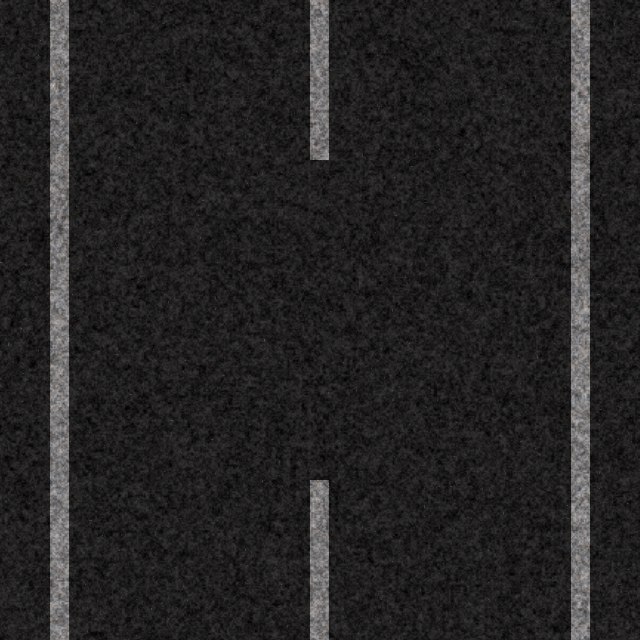
Reproduce this texture procedurally as a WebGL 2 fragment shader.

```glsl
#version 300 es
precision highp float;
uniform vec2 u_resolution;
out vec4 fragColor;

float hash(vec2 p) {
  vec3 q = fract(vec3(p.xyx) * 0.1031);
  q += dot(q, q.yzx + 33.33);
  return fract((q.x + q.y) * q.z);
}

float noise(vec2 p) {
  vec2 cell = floor(p), f = fract(p);
  f = f * f * (3.0 - 2.0 * f);
  return mix(mix(hash(cell), hash(cell + vec2(1, 0)), f.x),
             mix(hash(cell + vec2(0, 1)), hash(cell + vec2(1, 1)), f.x), f.y);
}

// Zero-centred grit built from coarse to fine stones
float grit(vec2 uv) {
  float sum = 0.0, scale = 105.0, weight = 0.5;
  for (int i = 0; i < 3; i++) {
    sum += weight * (noise(uv * scale + float(i) * 37.0) - 0.5);
    scale *= 2.03;
    weight = 0.8;
  }
  return sum;
}

// Coverage of an upright stripe
float stripe(float x, float centre, float pixel) {
  return 1.0 - smoothstep(-0.5 * pixel, 0.5 * pixel, abs(x - centre) - 0.0148);
}

void main() {
  vec2 uv = gl_FragCoord.xy / u_resolution;
  vec2 pixel = 1.0 / u_resolution;
  float grain = grit(uv);
  float patches = noise(uv * 14.0) + noise(uv * 38.0) - 1.0;
  float pits = smoothstep(0.62, 0.9, noise(uv * vec2(150.0, 165.0) + 71.0));
  float fleck = smoothstep(0.95, 1.0, noise(uv * 300.0 + 19.0));
  float tint = noise(uv * 170.0 + 53.0) - 0.5;

  // Asphalt
  float tone = 0.122 + 0.115 * grain + 0.008 * patches - 0.035 * pits + 0.14 * fleck;
  vec3 asphalt = max(tone, 0.015) * vec3(1.02, 0.99, 0.985) + tint * vec3(0.008, 0.0, -0.008);

  // Worn road paint
  float wear = 0.485 + 0.24 * grain + 0.03 * patches - 0.07 * pits + 0.15 * fleck;
  vec3 paint = wear * vec3(1.01, 0.99, 0.99) + tint * vec3(0.03, 0.0, -0.03);

  // Edge lines and dashed centre line
  float dash = smoothstep(-0.5 * pixel.y, 0.5 * pixel.y, abs(uv.y - 0.5) - 0.25);
  float marking = stripe(uv.x, 0.0932, pixel.x) + stripe(uv.x, 0.907, pixel.x)
                + stripe(uv.x, 0.499, pixel.x) * dash;

  fragColor = vec4(mix(asphalt, paint, marking), 1.0);
}
```
